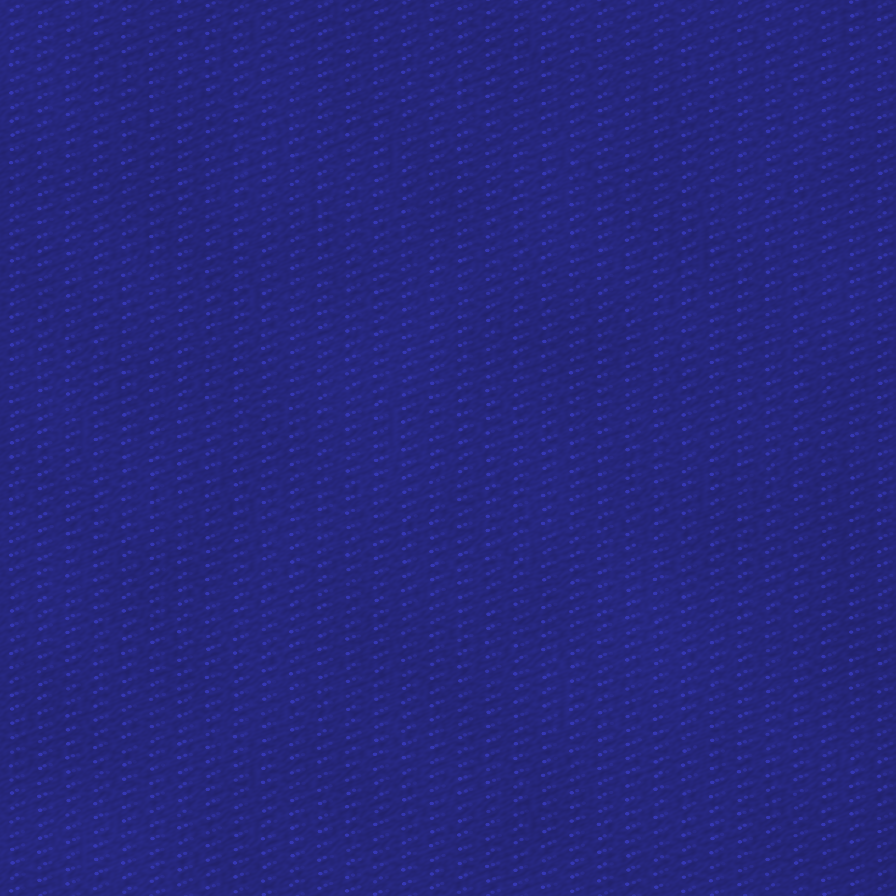
This texture is drawn by a Shadertoy shader. Its source:

```glsl
// Blue twill cloth: 32 cells across and 64 down, each column stepped up by 3/4
// of a cell. Every cell holds a short cluster of bright flecks, then a gap.
// Gradient noise adds fine thread grain and broad, faint mottling.

vec2 hash2(vec2 p) {
    vec3 h = fract(p.xyx * vec3(0.1031, 0.1030, 0.0973));
    h += dot(h, h.yzx + 33.33);
    return fract((h.xx + h.yz) * h.zy);
}

float gradientDot(vec2 cell, vec2 offset) {
    float angle = 6.2832 * hash2(cell).x;
    return dot(vec2(cos(angle), sin(angle)), offset);
}

float gradientNoise(vec2 p) {
    vec2 i = floor(p), f = p - i;
    vec2 u = f * f * f * (f * (f * 6.0 - 15.0) + 10.0);
    vec2 e = vec2(1.0, 0.0);
    float low = mix(gradientDot(i, f), gradientDot(i + e, f - e), u.x);
    float high = mix(gradientDot(i + e.yx, f - e.yx), gradientDot(i + 1.0, f - 1.0), u.x);
    return mix(low, high, u.y);
}

void mainImage(out vec4 fragColor, in vec2 fragCoord) {
    vec2 uv = fragCoord / iResolution.xy;
    float pixel = 32.0 / iResolution.y;

    // Stepped weave cells, centred on zero, one unit wide and half a unit high
    vec2 p = uv * vec2(32.0, 64.0) + vec2(0.0, 0.06);
    p.y -= 0.75 * floor(p.x);
    vec2 cell = floor(p);
    vec2 q = (p - cell - 0.5) * vec2(1.0, 0.5);

    // Diagonal rib, grain along the rib and broad mottling
    float rib = q.y - 0.375 * q.x;
    float tone = 0.20 + 0.075 * cos(12.5664 * rib) * (0.7 + 0.5 * cos(6.2832 * (q.x - 0.1)));
    vec2 thread = vec2(uv.x, uv.y - 0.375 * uv.x) * vec2(130.0, 230.0);
    tone += 0.26 * gradientNoise(thread);
    tone += 0.10 * gradientNoise(uv * 3.5 + 7.0) + 0.07 * gradientNoise(uv * 9.0 + 31.0);

    // Bright fleck, then two fainter ones rising to its right
    for (int i = 0; i < 3; i++) {
        float k = float(i);
        vec2 wear = hash2(cell + 57.0 * (k + 1.0));
        vec2 d = q - vec2(-0.08 + 0.2 * k, -0.06 + 0.11 * k - 0.02 * k * k);
        d -= 0.06 * (wear - 0.5);
        float dist = (length(d / vec2(0.075, 0.058)) - 1.0) * 0.065;
        float fleck = 1.0 - smoothstep(-0.6 * pixel, 0.6 * pixel, dist);
        float strength = i == 0 ? 0.9 : (i == 1 ? 0.5 : 0.25);
        tone += fleck * strength * mix(0.55, 1.15, wear.y);
    }

    // Shade from deep indigo to bright blue
    vec3 color = mix(vec3(0.132, 0.132, 0.43), vec3(0.21, 0.22, 0.71), clamp(tone, 0.0, 1.0));
    fragColor = vec4(color, 1.0);
}
```
